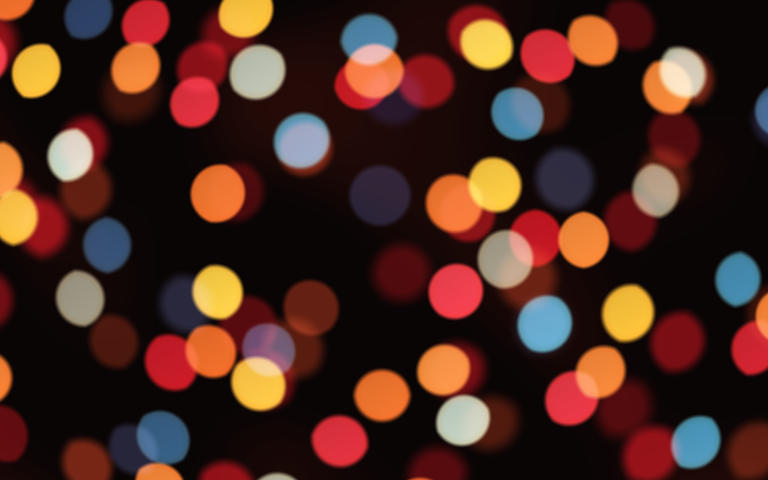
Write a Shadertoy shader that draws this background.

```glsl
// Out-of-focus city lights: translucent lens-shaped discs over a near-black warm ground.
// Two scattered layers (faint blurred discs, then crisp bright ones) are combined by
// screen blending; discs narrow toward the frame edge like a vignetted aperture.
#define BRIGHT_COUNT 60
#define FAINT_COUNT 48
#define DISC_RADIUS 0.060
#define EDGE_SOFT 0.005
#define FAINT_SOFT 0.013
#define VIGNETTE_SQUEEZE 0.015
#define JITTER 0.16
#define SPREAD vec2(1.70, 1.08)
#define QUIET_CENTER vec2(-0.06, -0.04)
#define QUIET_PUSH 0.15
#define GROUND vec3(0.040, 0.018, 0.018)

float hash(float n) {
    return fract(sin(n * 12.9898 + 4.137) * 4375.853);
}

// Evenly spread sequence with random offsets, centred on the canvas
vec2 scatter(float i, float seed) {
    vec2 even = fract(i * vec2(0.7549, 0.5698) + vec2(hash(seed), hash(seed + 0.5)));
    vec2 offset = vec2(hash(i + seed), hash(i + seed + 71.3)) - 0.5;
    return (even - 0.5) * SPREAD + offset * JITTER;
}

// Overlap of two circles displaced along the direction to the canvas centre
float lensDistance(vec2 p, vec2 center, float radius) {
    vec2 shift = center * VIGNETTE_SQUEEZE;
    vec2 d = p - center;
    return max(length(d - shift), length(d + shift)) - radius;
}

vec3 screenBlend(vec3 base, vec3 light) {
    return 1.0 - (1.0 - base) * (1.0 - clamp(light, 0.0, 1.0));
}

// Colour families in proportion to their share of the lights
vec3 brightColor(float share, float vary) {
    if (share < 0.28) return mix(vec3(0.93, 0.42, 0.15), vec3(0.98, 0.60, 0.25), vary);
    if (share < 0.43) return mix(vec3(0.98, 0.74, 0.20), vec3(0.99, 0.86, 0.30), vary);
    if (share < 0.59) return mix(vec3(0.56, 0.54, 0.46), vec3(0.82, 0.92, 0.87), vary);
    if (share < 0.79) return mix(vec3(0.14, 0.23, 0.38), vec3(0.27, 0.63, 0.78), vary);
    return mix(vec3(0.74, 0.06, 0.11), vec3(0.95, 0.24, 0.30), vary);
}

vec3 faintColor(float share, float vary) {
    if (share < 0.50) return mix(vec3(0.24, 0.02, 0.03), vec3(0.58, 0.05, 0.08), vary);
    if (share < 0.82) return mix(vec3(0.18, 0.05, 0.02), vec3(0.46, 0.14, 0.07), vary);
    return mix(vec3(0.05, 0.06, 0.15), vec3(0.16, 0.17, 0.25), vary);
}

// Smooth warm haze from layered sines
float haze(vec2 p) {
    float s = sin(p.x * 5.1 + 1.7 * sin(p.y * 4.3 + 0.6));
    s += sin(p.y * 7.2 - 1.3 * sin(p.x * 6.1 + 2.0));
    s += 0.6 * sin((p.x + p.y) * 9.0 + 1.0);
    return smoothstep(-0.2, 2.4, s);
}

void mainImage(out vec4 fragColor, in vec2 fragCoord) {
    vec2 p = (fragCoord - 0.5 * iResolution.xy) / iResolution.y;
    float pixel = 0.7 / iResolution.y;
    vec3 color = GROUND + vec3(0.11, 0.025, 0.012) * haze(p);

    // Faint discs, each with its own blur
    for (int n = 0; n < FAINT_COUNT; n++) {
        float i = float(n);
        vec2 center = scatter(i, 17.0);
        float soft = FAINT_SOFT * mix(0.4, 1.7, hash(i + 5.2)) + pixel;
        float sd = lensDistance(p, center, DISC_RADIUS * mix(0.95, 1.1, hash(i + 8.4)));
        float cover = 1.0 - smoothstep(-soft, soft, sd);
        vec3 light = faintColor((i + 0.5) / float(FAINT_COUNT), hash(i + 33.1));
        color = screenBlend(color, light * cover);
    }

    // Bright discs, kept away from the quiet middle
    for (int n = 0; n < BRIGHT_COUNT; n++) {
        float i = float(n);
        vec2 center = scatter(i, 42.0);
        vec2 away = center - QUIET_CENTER;
        center += QUIET_PUSH * normalize(away) * exp(-dot(away, away) * 14.0);

        float radius = DISC_RADIUS * mix(0.94, 1.03, hash(i + 2.7));
        float soft = EDGE_SOFT * mix(0.7, 1.2, hash(i + 9.9)) + pixel;
        float sd = lensDistance(p, center, radius);
        float cover = 1.0 - smoothstep(-soft, soft, sd);

        // Gentle slope across the disc and a warmer rim
        vec3 light = brightColor((i + 0.5) / float(BRIGHT_COUNT), hash(i + 61.7));
        float slope = dot(p - center, vec2(0.5, -0.85)) / radius;
        light *= 0.98 + 0.05 * slope;
        light *= mix(vec3(1.0), vec3(1.0, 0.93, 0.84), smoothstep(-0.3 * radius, 0.0, sd));
        color = screenBlend(color, light * cover);
    }

    fragColor = vec4(color, 1.0);
}
```
